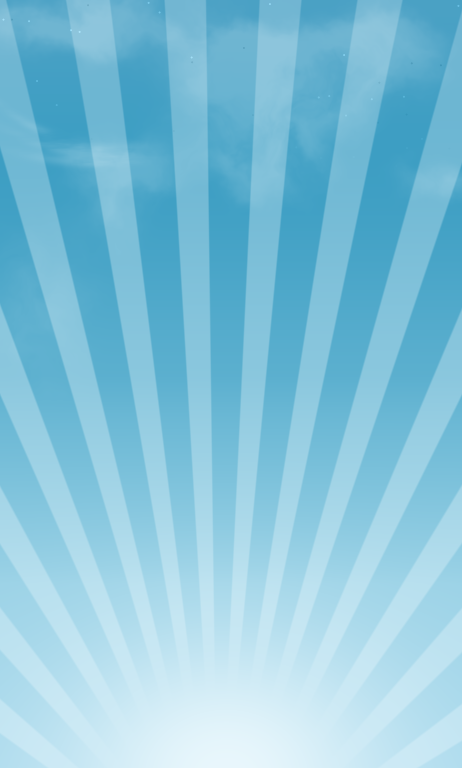
Reproduce this background procedurally as a Shadertoy shader.

```glsl
const vec2 RAY_CENTER = vec2(0.471, -0.159);
const float RAY_STRETCH = 1.0;
const float RAY_SPACING = radians(10.15);
const float RAY_OFFSET = radians(-3.45);
const float RAY_DUTY = 0.435;
const float RAY_ALPHA = 0.315;

const vec3 SKY_TOP = vec3(0.29, 0.63, 0.77);
const vec3 SKY_DEEP = vec3(0.24, 0.62, 0.765);
const vec3 SKY_MIDDLE = vec3(0.37, 0.695, 0.815);
const vec3 SKY_LOW = vec3(0.60, 0.82, 0.90);
const vec3 SKY_HORIZON = vec3(0.66, 0.85, 0.925);
const vec3 LIGHT = vec3(0.94, 0.98, 0.995);

const vec2 GLOW_CENTER = vec2(0.49, -0.01);
const vec2 GLOW_RADIUS = vec2(0.37, 0.19);
const float GLOW_ALPHA = 0.9;
const float CLOUD_ALPHA = 0.23;
const float WISP_ALPHA = 0.20;
const float SPECK_CELLS = 90.0;

// Cloud banks: centre xy, radius zw
const int BANK_COUNT = 8;
const vec4 BANKS[BANK_COUNT] = vec4[](
    vec4(0.52, 0.91, 0.15, 0.09), vec4(0.82, 0.935, 0.12, 0.05),
    vec4(0.57, 0.80, 0.12, 0.05), vec4(0.15, 0.96, 0.22, 0.05),
    vec4(0.27, 0.76, 0.13, 0.06), vec4(0.08, 0.60, 0.13, 0.09),
    vec4(0.95, 0.76, 0.09, 0.03), vec4(0.70, 0.87, 0.16, 0.05));

float hash(vec2 p) {
    vec3 q = fract(vec3(p.xyx) * 0.1031);
    q += dot(q, q.yzx + 33.33);
    return fract((q.x + q.y) * q.z);
}

float noise(vec2 p) {
    vec2 i = floor(p), f = fract(p);
    f = f * f * (3.0 - 2.0 * f);
    return mix(mix(hash(i), hash(i + vec2(1, 0)), f.x),
               mix(hash(i + vec2(0, 1)), hash(i + vec2(1, 1)), f.x), f.y);
}

float fbm(vec2 p) {
    float sum = 0.0, amplitude = 0.5;
    for (int i = 0; i < 5; i++) {
        sum += amplitude * noise(p);
        p = mat2(1.6, 1.2, -1.2, 1.6) * p + 7.3;
        amplitude *= 0.5;
    }
    return sum;
}

vec3 skyColor(float y) {
    vec3 color = mix(SKY_HORIZON, SKY_LOW, clamp(y / 0.26, 0.0, 1.0));
    color = mix(color, SKY_MIDDLE, clamp((y - 0.24) / 0.27, 0.0, 1.0));
    color = mix(color, SKY_DEEP, smoothstep(0.44, 0.80, y));
    return mix(color, SKY_TOP, smoothstep(0.8, 1.0, y));
}

float rayMask(vec2 uv) {
    vec2 d = uv - RAY_CENTER;
    float phase = (atan(d.x * RAY_STRETCH, d.y) - RAY_OFFSET) / RAY_SPACING;
    float edge = abs(fract(phase + 0.5) - 0.5) - 0.5 * RAY_DUTY;
    float blur = fwidth(phase);
    return 1.0 - smoothstep(-blur, blur, edge);
}

float cloudMask(vec2 uv, vec2 p) {
    vec2 warp = vec2(fbm(p * 12.0), fbm(p * 12.0 + 31.0)) - 0.5;
    float bank = 0.0;
    for (int i = 0; i < BANK_COUNT; i++) {
        vec2 d = (uv + 0.1 * warp - BANKS[i].xy) / BANKS[i].zw;
        bank += exp(-dot(d, d));
    }
    float billow = fbm(p * 16.0 + warp * 2.0);
    float strength = mix(0.45, 1.0, smoothstep(0.55, 0.9, uv.y));
    return strength * smoothstep(0.1, 0.8, min(bank, 1.0) * (0.2 + billow));
}

// Thin streaks at the upper left, bending up toward the left edge
float wispMask(vec2 uv, vec2 p) {
    float mask = 0.0;
    float bend = pow(max(0.24 - uv.x, 0.0), 2.0);
    for (int i = 0; i < 3; i++) {
        float k = float(i);
        float curve = 0.788 + 0.009 * k + (0.3 + 0.35 * k) * bend;
        float across = (uv.y - curve - 0.04 * max(uv.x - 0.2, 0.0)) / 0.007;
        float along = (uv.x - 0.19 + 0.02 * k) / 0.12;
        mask += exp(-across * across - along * along);
    }
    return min(mask, 1.0) * smoothstep(0.2, 0.65, fbm(p * vec2(10.0, 50.0)));
}

// Sparse signed dots, light or dark
float specks(vec2 p, float y) {
    vec2 cell = floor(p * SPECK_CELLS);
    vec2 spot = 0.25 + 0.5 * vec2(hash(cell + 5.0), hash(cell + 9.0));
    float dist = length(fract(p * SPECK_CELLS) - spot);
    float seed = hash(cell + 17.0);
    float speck = (1.0 - smoothstep(0.05, 0.18, dist)) * step(0.965, seed);
    return speck * (seed > 0.98 ? 0.12 : -0.07) * smoothstep(0.76, 0.95, y);
}

void mainImage(out vec4 fragColor, in vec2 fragCoord) {
    vec2 uv = fragCoord / iResolution.xy;
    vec2 p = fragCoord / iResolution.y;
    vec2 glowOffset = (uv - GLOW_CENTER) / GLOW_RADIUS;

    vec3 color = skyColor(uv.y);
    color = mix(color, LIGHT, CLOUD_ALPHA * cloudMask(uv, p));
    color = mix(color, LIGHT, WISP_ALPHA * wispMask(uv, p));

    // Rays dissolve near the light and thin out at the top
    float rayAlpha = RAY_ALPHA * mix(1.0, 0.74, smoothstep(0.6, 1.0, uv.y));
    rayAlpha *= smoothstep(0.5, 1.2, length(glowOffset));
    color = mix(color, LIGHT, rayAlpha * rayMask(uv));
    color += specks(p, uv.y);

    // Radial light at the horizon
    color = mix(color, LIGHT, GLOW_ALPHA * exp(-dot(glowOffset, glowOffset)));
    fragColor = vec4(clamp(color, 0.0, 1.0), 1.0);
}
```
